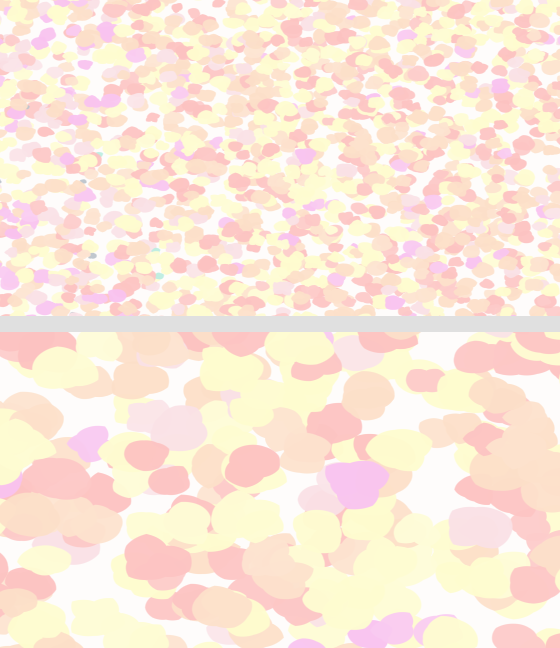
Top: the whole. Bottom: its middle third, enlarged.
A Shadertoy shader for this background:

```glsl
// Pastel confetti: overlapping ragged flakes in peach, cream, salmon and lilac on white.

const float TAU = 6.28318;
const float CORNERS = 9.0;                    // corners per flake outline
const int LAYERS = 5;
const vec2 CELL = vec2(0.050, 0.036);         // grid spacing, in canvas heights
const vec2 FLAKE_RADIUS = vec2(0.028, 0.020); // mean half-size of a flake

const vec3 WHITE = vec3(0.995, 0.99, 0.985);
const vec3 PEACH = vec3(0.99, 0.875, 0.785);
const vec3 CREAM = vec3(0.995, 0.99, 0.81);
const vec3 SALMON = vec3(0.99, 0.76, 0.755);
const vec3 BLUSH = vec3(0.98, 0.88, 0.90);
const vec3 LILAC = vec3(0.975, 0.76, 0.94);
const vec3 MINT = vec3(0.74, 0.93, 0.88);
const vec3 GREY = vec3(0.74, 0.77, 0.80);

float hash(vec2 p) {
    return fract(sin(dot(p, vec2(127.1, 311.7))) * 43758.5453);
}

// Outline radius: straight-ish facets between random corner radii
float outline(float angle, vec2 seed) {
    float t = (angle / TAU + 0.5) * CORNERS;
    float k = floor(t);
    float a = hash(seed + 3.7 * mod(k, CORNERS));
    float b = hash(seed + 3.7 * mod(k + 1.0, CORNERS));
    return mix(0.72, 1.2, mix(a, b, t - k));
}

// Coverage of one flake at an offset from its centre
float flake(vec2 offset, vec2 radius, vec2 seed, float pixel) {
    vec2 q = offset / radius;
    float edge = (length(q) - outline(atan(q.y, q.x), seed)) * radius.y;
    return 1.0 - smoothstep(-0.7 * pixel, 0.7 * pixel, edge);
}

// Choose a colour by share; warmth runs from 0 at the left to 1
vec3 flakeColor(float pick, float warmth) {
    float lilac = mix(0.16, 0.03, warmth);
    float blush = lilac + mix(0.16, 0.07, warmth);
    float salmon = blush + mix(0.15, 0.25, warmth);
    float cream = salmon + 0.30;
    if (pick < lilac) return LILAC;
    if (pick < blush) return BLUSH;
    if (pick < salmon) return SALMON;
    if (pick < cream) return CREAM;
    return PEACH;
}

// Paint one jittered grid of flakes over a base colour
vec3 paintLayer(vec3 base, vec2 p, float layer, float aspect, float pixel) {
    vec2 shift = CELL * vec2(hash(vec2(layer, 1.3)), hash(vec2(layer, 7.9)));
    vec2 home = floor((p + shift) / CELL);
    vec3 color = base;
    for (int y = -1; y <= 1; y++) {
        for (int x = -1; x <= 1; x++) {
            vec2 cell = home + vec2(x, y);
            vec2 seed = cell + 57.3 * (layer + 1.0);
            vec2 jitter = vec2(hash(seed + 0.31), hash(seed + 5.17));
            vec2 center = (cell + jitter) * CELL - shift;
            float warmth = smoothstep(0.0, 0.5, center.x / aspect);

            // Flakes are sparser towards the left
            if (hash(seed + 2.43) > mix(0.29, 0.345, warmth)) continue;

            vec2 size = FLAKE_RADIUS * mix(0.75, 1.25, hash(seed + 8.61));
            vec3 tint = flakeColor(hash(seed + 4.73), warmth);
            float fade = hash(seed + 6.29);
            tint = mix(tint, WHITE, 0.22 * fade * fade);

            // Rare cool specks, mostly buried in the lowest layer
            float speck = hash(seed + 9.87);
            if (layer < 0.5 && speck < 0.10 * (1.0 - warmth)) {
                tint = speck < 0.04 ? MINT : GREY;
                size *= 0.5;
            }
            color = mix(color, tint, 0.95 * flake(p - center, size, seed, pixel));
        }
    }
    return color;
}

void mainImage(out vec4 fragColor, in vec2 fragCoord) {
    float pixel = 1.0 / iResolution.y;
    float aspect = iResolution.x * pixel;
    vec2 p = fragCoord * pixel;

    vec3 color = WHITE;
    for (int i = 0; i < LAYERS; i++) {
        color = paintLayer(color, p, float(i), aspect, pixel);
    }
    fragColor = vec4(color, 1.0);
}
```
